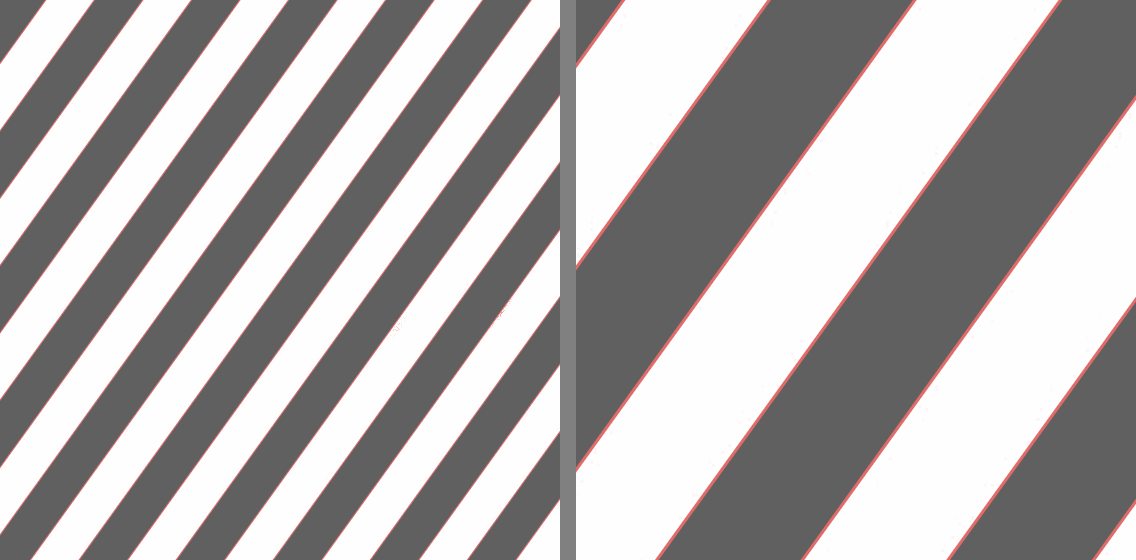
Left: the whole. Right: its middle third, enlarged.
A Shadertoy shader for this pattern:

```glsl
// Diagonal grey and white stripes with hairline red edges and a few frayed specks.

float hash(vec2 p) {
    return fract(sin(dot(p, vec2(127.1, 311.7))) * 43758.5453);
}

// Soft-ended patch of wear lying along the stripe direction
float streak(vec2 uv, vec2 center, vec2 halfSize) {
    vec2 along = normalize(vec2(4.158, 5.768));
    vec2 p = uv - center;
    vec2 q = vec2(dot(p, along), dot(p, vec2(along.y, -along.x))) / halfSize;
    return 1.0 - smoothstep(0.3, 1.0, length(q));
}

void mainImage(out vec4 fragColor, in vec2 fragCoord) {
    vec2 uv = fragCoord / iResolution.y;
    float pixel = 1.0 / iResolution.y;

    // Signed distance to the nearest stripe edge, negative inside grey
    float phase = 5.768 * uv.x + 4.158 * (1.0 - uv.y);
    float edge = (abs(fract(phase + 0.278) - 0.5) - 0.25) * 0.14064;

    // Stripes
    float white = clamp(edge / pixel + 0.5, 0.0, 1.0);
    vec3 color = mix(vec3(0.378), vec3(0.995), white);

    // Red hairline along both sides of each stripe
    float line = clamp((0.0009 - abs(edge)) / pixel + 0.5, 0.0, 1.0);
    color = mix(color, vec3(0.88, 0.42, 0.41), line);

    // Small dots, one per grid cell
    vec2 grid = uv * 512.0;
    float random = hash(floor(grid));
    float dotMask = 1.0 - smoothstep(0.35, 0.65, length(fract(grid) - 0.5));

    // Two frayed patches, plus a faint scatter beside every edge
    float wear = 0.75 * streak(uv, vec2(0.894, 0.441), vec2(0.042, 0.006)) * step(0.55, random);
    wear += 0.4 * streak(uv, vec2(0.711, 0.417), vec2(0.036, 0.008)) * step(0.75, random);
    wear += 0.08 * (1.0 - smoothstep(0.004, 0.014, edge)) * step(0.95, random);
    color = mix(color, vec3(0.95, 0.5, 0.46), wear * dotMask * white * (1.0 - line));

    fragColor = vec4(color, 1.0);
}
```
